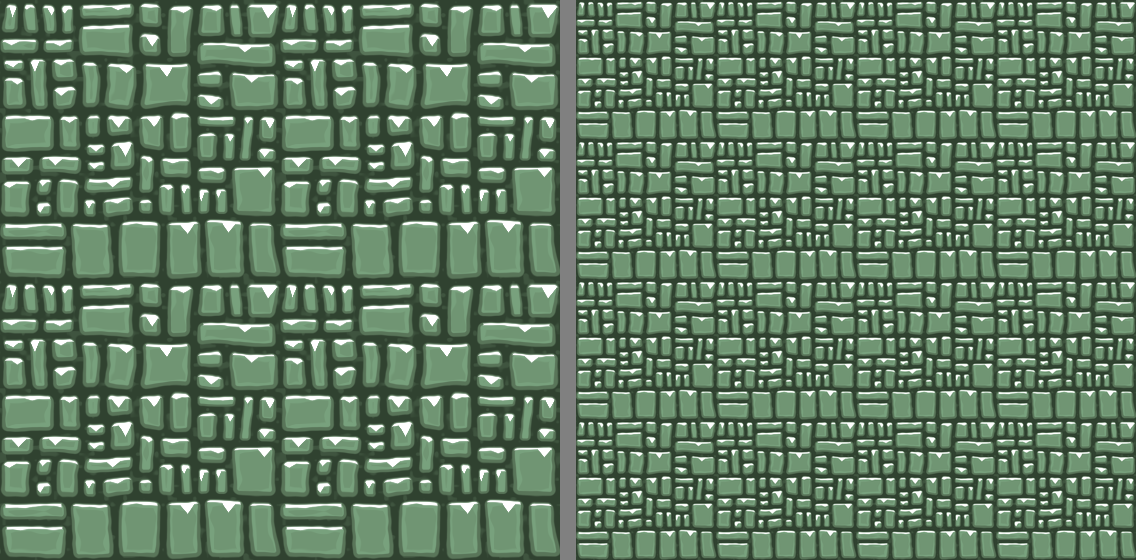
Left, the tile; right, the same tile 2 across and 2 down.
Write a three.js fragment shader that draws this texture.

```glsl
// Wall of irregular glossy green stones in dark joints, two by two tiles.
varying vec2 vUv;

float hash(vec2 p) {
  vec3 q = fract(p.xyx * 0.1031);
  q += dot(q, q.yzx + 33.33);
  return fract((q.x + q.y) * q.z);
}

// Value noise that wraps after a whole number of lattice cells.
float noise(vec2 p, float period) {
  p *= period;
  vec2 i = floor(p), f = fract(p);
  f = f * f * (3.0 - 2.0 * f);
  vec2 a = mod(i, period), b = mod(i + 1.0, period);
  return mix(mix(hash(a), hash(vec2(b.x, a.y)), f.x),
             mix(hash(vec2(a.x, b.y)), hash(b), f.x), f.y);
}

// Cuts the unit tile again and again; returns the stone's number and its bounds.
float findStone(vec2 p, out vec2 lo, out vec2 hi) {
  lo = vec2(0.0);
  hi = vec2(1.0);
  float id = 1.0;
  for (int i = 0; i < 12; i++) {
    vec2 size = hi - lo;
    // The bottom course keeps larger stones.
    float stopArea = lo.y == 0.0 ? 0.042 : 0.043 * hash(vec2(id, 3.7));
    bool across = i > 0 && size.x * mix(0.6, 1.6, hash(vec2(id, 11.3))) > size.y;
    float span = across ? size.x : size.y;
    if (i > 0 && (size.x * size.y < stopArea || span < 0.12)) break;

    float margin = max(0.33, 0.055 / span);
    float part = i == 0 ? 0.22 : mix(margin, 1.0 - margin, hash(vec2(id, 23.1)));
    float cut = (across ? lo.x : lo.y) + span * part;
    bool upper = (across ? p.x : p.y) > cut;
    if (across) {
      if (upper) lo.x = cut; else hi.x = cut;
    } else {
      if (upper) lo.y = cut; else hi.y = cut;
    }
    id = id * 2.0 + (upper ? 1.0 : 0.0);
  }
  return id;
}

float roundedBox(vec2 p, vec2 halfSize, float radius) {
  vec2 q = abs(p) - halfSize + radius;
  return length(max(q, 0.0)) + min(max(q.x, q.y), 0.0) - radius;
}

void main() {
  vec3 mortar = vec3(0.19, 0.26, 0.19);
  vec3 rim = vec3(0.35, 0.46, 0.35);
  vec3 face = vec3(0.44, 0.585, 0.45);
  vec3 lightFace = vec3(0.47, 0.63, 0.49);
  vec3 sheen = vec3(0.70, 0.78, 0.71);

  // Gently bent joints
  vec2 uv = vUv * 2.0;
  vec2 bend = vec2(noise(uv, 7.0), noise(uv + 0.37, 7.0)) - 0.5;
  vec2 p = fract(uv + 0.02 * bend);

  // Stone outline, slightly leaning and uneven
  vec2 lo, hi;
  float id = findStone(p, lo, hi);
  vec2 halfSize = 0.5 * (hi - lo) - mix(0.009, 0.013, hash(vec2(id, 5.9)));
  vec2 q = p - 0.5 * (lo + hi);
  q.x += q.y * 0.1 * (hash(vec2(id, 8.2)) - 0.5);
  float small = min(halfSize.x, halfSize.y);
  float depth = -roundedBox(q, halfSize, min(0.022, 0.7 * small));
  depth += 0.004 * (noise(uv, 36.0) - 0.5);

  // Joint with faint grit
  float grit = smoothstep(0.72, 0.92, noise(uv + 0.19, 44.0));
  vec3 color = mix(mortar, rim, 0.35 * grit);

  // Dark rim, wider below, and a mottled face
  float rimWidth = clamp(0.35 * small, 0.006, 0.012);
  float lift = 0.003 * q.y / halfSize.y;
  float mottle = noise(uv + 0.53, 22.0) - 0.5;
  vec3 body = mix(lightFace, face, smoothstep(0.022, 0.028, depth + 0.022 * mottle));
  color = mix(color, rim, smoothstep(-0.003, 0.004, depth));
  color = mix(color, body, smoothstep(-0.003, 0.003, depth + lift - rimWidth));

  // Glossy top edge with a tapering drip
  float fromTop = halfSize.y - q.y;
  float dripX = halfSize.x * (hash(vec2(id, 14.6)) - 0.5);
  float dripWidth = min(0.024, 0.55 * halfSize.x);
  float drip = max(0.0, 1.0 - abs(q.x - dripX) / dripWidth);
  float dripLength = min(0.8 * halfSize.y, 0.04 * pow(hash(vec2(id, 17.4)), 1.5));
  float reach = 0.010 + dripLength * drip + 0.007 * noise(uv + 0.71, 30.0);
  float glint = min(depth - 0.005, reach - fromTop);
  glint = min(glint, 0.85 * halfSize.x - abs(q.x));
  color = mix(color, sheen, 0.85 * smoothstep(-0.004, 0.001, glint));
  color = mix(color, vec3(1.0), smoothstep(-0.001, 0.002, glint));

  gl_FragColor = vec4(color, 1.0);
}
```
